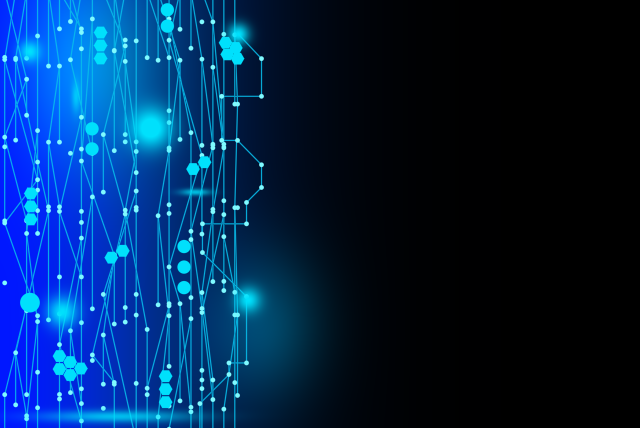
Write a Shadertoy shader that draws this background.

```glsl
// Glowing circuit traces with discs and hexagons on a blue-to-black backdrop.

// Lengths are in canvas heights, origin at the lower left.
const int LANES = 22;
const int ROWS = 5;
const float LANE_GAP = 0.0256;
const float LANE_START = 0.011;
const float LANE_END = 0.555;
const float GAP_CHANCE = 0.2;
const float LINE_HALF = 0.0014;
const float NODE_RADIUS = 0.0055;
const float DISC_RADIUS = 0.0155;
const float HEX_RADIUS = 0.0138;
const float FADE_WIDTH = 0.47;
const vec3 DEEP_BLUE = vec3(0.0, 0.09, 1.0);
const vec3 STEEL_BLUE = vec3(0.0, 0.36, 0.98);
const vec3 AZURE = vec3(0.0, 0.40, 0.12);
const vec3 TEAL = vec3(0.0, 0.23, 0.27);
const vec3 TRACE_COLOR = vec3(0.03, 0.74, 0.92);
const vec3 NODE_COLOR = vec3(0.50, 0.98, 1.0);
const vec3 SHAPE_COLOR = vec3(0.0, 0.88, 0.99);

float hash(vec3 v) {
    return fract(sin(dot(v, vec3(127.1, 311.7, 74.7))) * 43758.5);
}

float segment(vec2 p, vec2 a, vec2 b) {
    vec2 ab = b - a;
    float t = clamp(dot(p - a, ab) / max(dot(ab, ab), 1e-6), 0.0, 1.0);
    return length(p - a - ab * t);
}

float hexagon(vec2 p, float r) {
    p = abs(p);
    return max(p.y, dot(p, vec2(0.866, 0.5))) - r;
}

float glow(vec2 p, vec2 center, vec2 size) {
    vec2 q = (p - center) / size;
    return exp(-dot(q, q));
}

// Rows of equal shapes, spaced by a fixed step.
float discs(vec2 p, vec2 start, vec2 stride, int count) {
    float d = 9.0;
    for (int i = 0; i < count; i++)
        d = min(d, length(p - start - stride * float(i)) - DISC_RADIUS);
    return d;
}

float hexes(vec2 p, vec2 start, vec2 stride, int count) {
    float d = 9.0;
    for (int i = 0; i < count; i++)
        d = min(d, hexagon(p - start - stride * float(i), HEX_RADIUS));
    return d;
}

// Extends a trace; field holds the distances to lines (x) and nodes (y).
void lineTo(vec2 p, inout vec2 pen, vec2 next, inout vec2 field) {
    field.x = min(field.x, segment(p, pen, next));
    field.y = min(field.y, length(p - next));
    pen = next;
}

// Vertical lanes that jog sideways, with random gaps.
void lanes(vec2 p, inout vec2 field) {
    for (int i = 0; i < LANES; i++) {
        float home = LANE_START + LANE_GAP * float(i);
        vec2 pen = vec2(home, 1.02);
        for (int k = 0; k < ROWS; k++) {
            vec3 id = vec3(i, k, 1.0);
            float y = 1.0 - (float(k) + 0.2 + 0.6 * hash(id)) / float(ROWS);
            float shift = floor(4.0 * hash(id + 3.0)) - 1.0;
            float x = clamp(home + shift * LANE_GAP, LANE_START, LANE_END);
            float drop = hash(id + 7.0) > 0.4 ? abs(x - pen.x) : 0.0;
            vec2 bend = vec2(pen.x, y);
            vec2 next = vec2(x, y - drop);
            if (hash(id + 11.0) > GAP_CHANCE) field.x = min(field.x, segment(p, pen, bend));
            if (abs(x - pen.x) > 0.001) field.y = min(field.y, length(p - bend));
            lineTo(p, pen, next, field);
        }
        field.x = min(field.x, segment(p, pen, vec2(pen.x, -0.02)));
    }
}

// The long trace that bounds the circuit on the right.
void outerTrace(vec2 p, inout vec2 field) {
    vec2 pen = vec2(0.557, 0.920);
    lineTo(p, pen, vec2(0.611, 0.863), field);
    lineTo(p, pen, vec2(0.611, 0.775), field);
    lineTo(p, pen, vec2(0.518, 0.775), field);
    lineTo(p, pen, vec2(0.518, 0.672), field);
    lineTo(p, pen, vec2(0.555, 0.672), field);
    lineTo(p, pen, vec2(0.611, 0.615), field);
    lineTo(p, pen, vec2(0.611, 0.562), field);
    lineTo(p, pen, vec2(0.576, 0.527), field);
    lineTo(p, pen, vec2(0.576, 0.477), field);
    lineTo(p, pen, vec2(0.473, 0.477), field);
    lineTo(p, pen, vec2(0.473, 0.410), field);
    lineTo(p, pen, vec2(0.576, 0.307), field);
    lineTo(p, pen, vec2(0.576, 0.152), field);
    lineTo(p, pen, vec2(0.535, 0.152), field);
    lineTo(p, pen, vec2(0.535, 0.125), field);
    lineTo(p, pen, vec2(0.467, 0.057), field);
    lineTo(p, pen, vec2(0.467, -0.02), field);
}

float shapes(vec2 p) {
    vec2 rise = vec2(0.027, 0.016), down = vec2(0.0, -0.0303);
    float d = length(p - vec2(0.070, 0.293)) - 0.023;
    d = min(d, discs(p, vec2(0.391, 0.977), vec2(0.0, -0.038), 2));
    d = min(d, discs(p, vec2(0.215, 0.699), vec2(0.0, -0.047), 2));
    d = min(d, discs(p, vec2(0.430, 0.424), vec2(0.0, -0.048), 3));
    d = min(d, hexes(p, vec2(0.235, 0.924), down, 3));
    d = min(d, hexes(p, vec2(0.072, 0.548), down, 3));
    d = min(d, hexes(p, vec2(0.387, 0.121), down, 3));
    d = min(d, hexes(p, vec2(0.451, 0.605), rise, 2));
    d = min(d, hexes(p, vec2(0.260, 0.398), rise, 2));
    d = min(d, hexes(p, vec2(0.139, 0.168), down, 2));
    d = min(d, hexes(p, vec2(0.164, 0.154), down, 2));
    d = min(d, hexes(p, vec2(0.189, 0.139), down, 1));
    d = min(d, hexes(p, vec2(0.527, 0.900), vec2(0.024, -0.012), 2));
    return min(d, hexes(p, vec2(0.531, 0.873), vec2(0.024, -0.010), 2));
}

float cover(float d, float pixel) {
    return 1.0 - smoothstep(-0.7 * pixel, 0.7 * pixel, d);
}

void mainImage(out vec4 fragColor, in vec2 fragCoord) {
    float pixel = 1.0 / iResolution.y;
    vec2 p = fragCoord * pixel;

    // Backdrop
    vec3 color = mix(DEEP_BLUE, STEEL_BLUE, smoothstep(0.0, 0.5, p.x));
    color *= exp(-p.x * p.x / (FADE_WIDTH * FADE_WIDTH));
    color += AZURE * glow(p, vec2(0.20, 0.85), vec2(0.16, 0.24));
    color += TEAL * glow(p, vec2(0.62, 0.24), vec2(0.13, 0.17));

    // Circuit
    if (p.x < 0.65) {
        vec2 field = vec2(9.0);
        lanes(p, field);
        outerTrace(p, field);
        color = mix(color, TRACE_COLOR, 0.9 * cover(field.x - LINE_HALF, pixel));
        color = mix(color, NODE_COLOR, cover(field.y - NODE_RADIUS, pixel));
        color = mix(color, SHAPE_COLOR, cover(shapes(p), pixel));
    }

    // Light spots and streaks
    float light = glow(p, vec2(0.070, 0.879), vec2(0.025));
    light += glow(p, vec2(0.557, 0.920), vec2(0.025));
    light += 1.2 * glow(p, vec2(0.352, 0.701), vec2(0.048));
    light += glow(p, vec2(0.146, 0.271), vec2(0.036));
    light += glow(p, vec2(0.580, 0.299), vec2(0.029));
    light += 0.75 * glow(p, vec2(0.178, 0.775), vec2(0.010, 0.036));
    light += 0.8 * glow(p, vec2(0.457, 0.551), vec2(0.035, 0.008));
    light += 0.8 * glow(p, vec2(0.273, 0.027), vec2(0.17, 0.014));
    color = mix(color, SHAPE_COLOR, min(light, 1.0));
    fragColor = vec4(clamp(color, 0.0, 1.0), 1.0);
}
```
